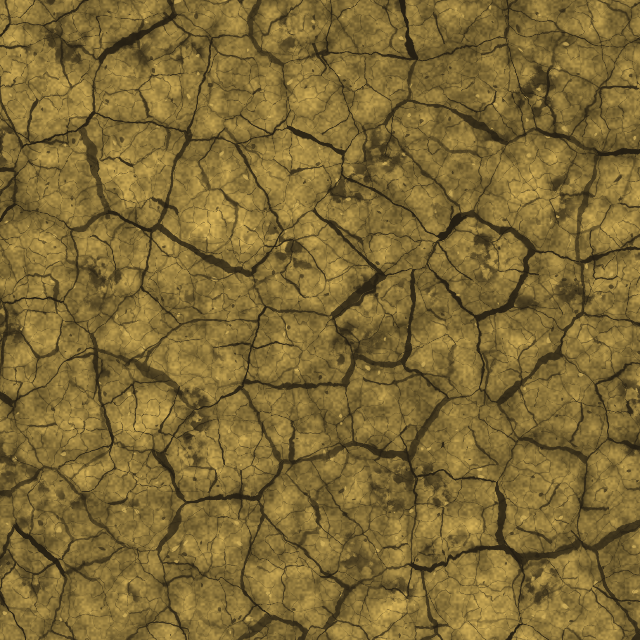
A Shadertoy shader for this texture:

```glsl
// Dry ochre soil split by a branching network of wide, medium and hairline cracks.

const vec3 SOIL_TINT = vec3(1.0, 0.835, 0.418);
const vec3 CRACK_COLOR = vec3(0.135, 0.112, 0.068);
const vec3 PEBBLE_COLOR = vec3(0.84, 0.71, 0.37);

vec2 hash2(vec2 p) {
    vec3 q = fract(p.xyx * vec3(0.1031, 0.1030, 0.0973));
    q += dot(q, q.yzx + 33.33);
    return fract((q.xx + q.yz) * q.zy);
}

float valueNoise(vec2 p) {
    vec2 cell = floor(p), f = fract(p);
    f = f * f * (3.0 - 2.0 * f);
    float low = mix(hash2(cell).x, hash2(cell + vec2(1, 0)).x, f.x);
    float high = mix(hash2(cell + vec2(0, 1)).x, hash2(cell + vec2(1, 1)).x, f.x);
    return mix(low, high, f.y);
}

float layeredNoise(vec2 p) {
    float sum = 0.0, amplitude = 0.533;
    for (int i = 0; i < 4; i++) {
        sum += amplitude * valueNoise(p);
        p = mat2(1.6, 1.2, -1.2, 1.6) * p + 7.3;
        amplitude *= 0.5;
    }
    return sum;
}

// Bends the crack lines, from broad curves down to ragged edges.
vec2 warp(vec2 p, float scale, float amount) {
    vec2 bend = vec2(layeredNoise(p * scale), layeredNoise(p * scale + 41.7));
    return p + amount * (bend - 0.5);
}

vec2 cellPoint(vec2 id, float seed) {
    return id + 0.5 + 0.86 * (hash2(id + seed) - 0.5);
}

// Cellular borders: x is crack coverage, y is distance to the nearest border.
// Each border gets its own width and strength from a hash of its two cells.
vec2 cracks(vec2 p, float cells, vec2 widthRange, float faintest, float blur, float seed) {
    p *= cells;
    vec2 home = floor(p), homePoint = home;
    float best = 9.0;
    for (int y = -1; y <= 1; y++)
    for (int x = -1; x <= 1; x++) {
        vec2 id = floor(p) + vec2(x, y);
        vec2 point = cellPoint(id, seed);
        float d = dot(point - p, point - p);
        if (d < best) { best = d; home = id; homePoint = point; }
    }
    float coverage = 0.0, nearest = 9.0;
    for (int y = -2; y <= 2; y++)
    for (int x = -2; x <= 2; x++) {
        if (x == 0 && y == 0) continue;
        vec2 id = home + vec2(x, y);
        vec2 point = cellPoint(id, seed);
        float d = dot(0.5 * (homePoint + point) - p, normalize(point - homePoint)) / cells;
        vec2 trait = hash2(home + id + seed * 3.0);
        float width = mix(widthRange.x, widthRange.y, trait.x * trait.x);
        float strength = mix(faintest, 1.0, trait.y);
        coverage = max(coverage, strength * (1.0 - smoothstep(width - blur, width + blur, d)));
        nearest = min(nearest, d);
    }
    return vec2(coverage, nearest);
}

// Sparse round grains; density is the share of grid cells that hold one.
float pebbles(vec2 p, float cells, float density, float seed) {
    p *= cells;
    vec2 id = floor(p);
    vec2 trait = hash2(id + seed);
    vec2 center = 0.35 + 0.3 * hash2(id + seed + 19.0);
    float radius = mix(0.1, 0.3, trait.y);
    float d = length(fract(p) - center);
    return step(trait.x, density) * (1.0 - smoothstep(radius - 0.1, radius + 0.08, d));
}

void mainImage(out vec4 fragColor, in vec2 fragCoord) {
    vec2 uv = fragCoord / iResolution.y;
    float blur = max(0.0011, 0.6 / iResolution.y);

    // Crack networks at three sizes
    vec2 bent = warp(warp(uv, 7.0, 0.055), 38.0, 0.014);
    vec2 ragged = warp(bent, 110.0, 0.005);
    float swell = mix(0.45, 1.5, valueNoise(uv * 24.0));
    vec2 wide = cracks(ragged, 7.6, vec2(0.0009, 0.0058) * swell, 0.55, blur, 11.0);
    vec2 medium = cracks(ragged + 0.37, 17.0, vec2(0.0003, 0.0023) * swell, 0.15, blur, 53.0);
    vec2 hairline = cracks(warp(uv, 60.0, 0.016), 43.0, vec2(0.0002, 0.0012), 0.1, blur, 97.0);

    // Ground tone with broad stains and fine grit
    float stain = layeredNoise(uv * 6.0 + 3.0) - 0.5;
    float grain = layeredNoise(uv * 45.0 + 13.0) - 0.5;
    float grit = valueNoise(uv * 270.0) - 0.5;
    float tone = 0.622 + 0.22 * stain + 0.46 * grain + 0.17 * grit;
    tone *= 1.0 - 0.22 * exp(-wide.y / 0.013);
    tone *= 1.0 - 0.12 * exp(-medium.y / 0.005);
    vec3 color = SOIL_TINT * tone;

    // Crumbled dark patches and scattered grains
    float patchMask = smoothstep(0.60, 0.75, layeredNoise(uv * 13.0 + 29.0));
    float crumbs = smoothstep(0.42, 0.62, layeredNoise(uv * 75.0 + 5.0));
    color = mix(color, CRACK_COLOR, 0.65 * patchMask * crumbs);
    color = mix(color, CRACK_COLOR, 0.6 * pebbles(ragged, 85.0, 0.035, 71.0));
    color = mix(color, PEBBLE_COLOR, 0.75 * pebbles(ragged, 75.0, 0.03, 31.0));

    // Cracks cut through everything
    float hairlineFade = mix(0.3, 0.75, valueNoise(uv * 15.0 + 8.0));
    color = mix(color, CRACK_COLOR, hairlineFade * hairline.x);
    color = mix(color, CRACK_COLOR, 0.85 * medium.x);
    color = mix(color, CRACK_COLOR, 0.96 * wide.x);
    fragColor = vec4(clamp(color, 0.0, 1.0), 1.0);
}
```
